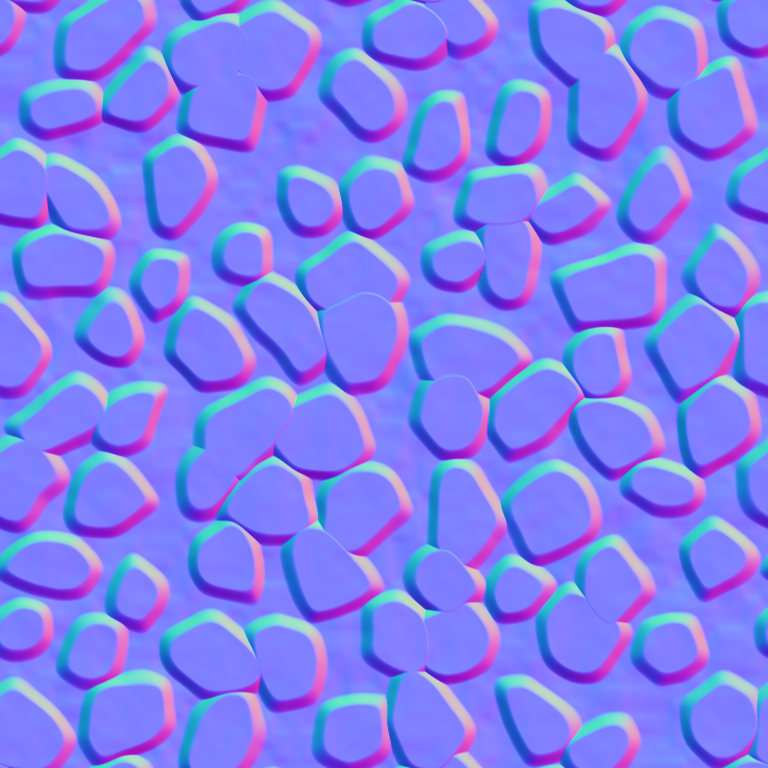
Give the GLSL for this texture map, as a three.js fragment shader.

```glsl
// Tangent-space normal map of flat, rounded cobbles set in softly uneven ground.
// Stones are many-sided distance shapes scattered on a staggered, repeating grid;
// their union gives a height field whose slope is encoded as colour.
varying vec2 vUv;

const float TAU = 6.2831853;
const vec2 GRID = vec2(8.0, 10.0);  // stones across and up
const float BEVEL = 0.0082;         // half width of a stone's sloping rim
const float STONE_HEIGHT = 0.0195;
const float SLOPE_STEP = 0.0016;    // sampling distance for the slope
const int SIDES = 7;

float hash(vec2 p, float seed) {
  return fract(sin(dot(p, vec2(127.1, 311.7)) + seed * 74.7) * 43758.5453);
}

// Smooth value noise that repeats after "period" cells
float noise(vec2 p, float period, float seed) {
  vec2 cell = floor(p);
  vec2 f = p - cell;
  f = f * f * f * (f * (f * 6.0 - 15.0) + 10.0);
  vec2 a = mod(cell, period);
  vec2 b = mod(cell + 1.0, period);
  float low = mix(hash(a, seed), hash(vec2(b.x, a.y), seed), f.x);
  float high = mix(hash(vec2(a.x, b.y), seed), hash(b, seed), f.x);
  return mix(low, high, f.y) - 0.5;
}

// Signed noise scaled to the unit canvas
float canvasNoise(vec2 p, float frequency, float seed) {
  return noise(p * frequency, frequency, seed);
}

// Rounded polygon: soft maximum of half planes around a tilted ellipse
float stoneDistance(vec2 p, vec2 id, float rounding) {
  float radius = mix(0.040, 0.060, hash(id, 1.0));
  float stretch = mix(1.0, 1.42, hash(id, 2.0));
  float tilt = TAU * hash(id, 3.0);
  float total = 0.0;
  for (int i = 0; i < SIDES; i++) {
    float k = float(i);
    float angle = TAU * (k + 0.75 * hash(id, 10.0 + k)) / float(SIDES);
    vec2 axis = vec2(cos(angle), sin(angle));
    vec2 support = vec2(cos(angle - tilt) * stretch, sin(angle - tilt) / stretch);
    float reach = radius * length(support) * mix(0.82, 1.10, hash(id, 20.0 + k));
    total += exp((dot(p, axis) - reach) / rounding);
  }
  return rounding * log(total);
}

// Highest stone at this point, from 0 on the ground to 1 on top
float stoneCover(vec2 p) {
  float cover = 0.0;
  for (int j = -1; j <= 1; j++) {
    float row = floor(p.y * GRID.y) + float(j);
    float shift = 0.5 * mod(row, 2.0);
    for (int i = -1; i <= 1; i++) {
      float column = floor(p.x * GRID.x - shift) + float(i);
      vec2 id = mod(vec2(column, row), GRID);
      vec2 jitter = 0.56 * (vec2(hash(id, 4.0), hash(id, 5.0)) - 0.5);
      vec2 center = (vec2(column + shift, row) + 0.5 + jitter) / GRID;
      float d = stoneDistance(p - center, id, 0.0065);
      float top = mix(0.92, 1.0, hash(id, 6.0));
      cover = max(cover, top * (1.0 - smoothstep(-BEVEL, BEVEL, d)));
    }
  }
  return cover;
}

float surfaceHeight(vec2 p) {
  // Bend outlines a little so that the rims are not perfectly straight
  vec2 bend = vec2(canvasNoise(p, 22.0, 31.0), canvasNoise(p, 22.0, 32.0));
  float cover = stoneCover(p + 0.008 * bend);
  // Ground is rougher than the worn stone tops
  float bumps = 0.0050 * canvasNoise(p, 20.0, 41.0)
              + 0.0018 * canvasNoise(p, 52.0, 42.0);
  return STONE_HEIGHT * cover + bumps * mix(1.0, 0.35, cover);
}

vec3 surfaceNormal(vec2 p, float h) {
  vec2 dx = vec2(h, 0.0);
  vec2 dy = vec2(0.0, h);
  vec2 slope = vec2(surfaceHeight(p + dx) - surfaceHeight(p - dx),
                    surfaceHeight(p + dy) - surfaceHeight(p - dy)) / (2.0 * h);
  return normalize(vec3(-slope, 1.0));
}

void main() {
  vec3 normal = surfaceNormal(vUv, SLOPE_STEP);
  gl_FragColor = vec4(normal * 0.5 + 0.5, 1.0);
}
```
